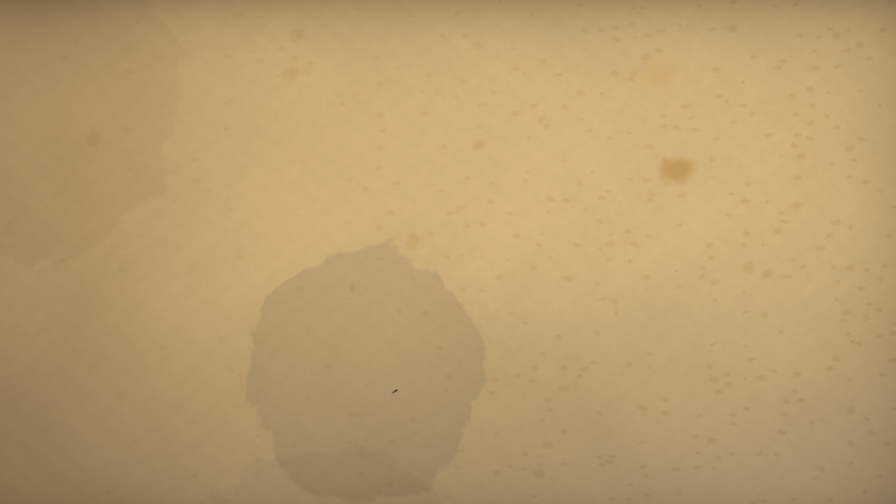
Give the GLSL for this texture, as a Shadertoy shader.

```glsl
vec2 hash2(vec2 p) {
    vec3 q = fract(p.xyx * vec3(0.1031, 0.1030, 0.0973));
    q += dot(q, q.yzx + 33.33);
    return fract((q.xx + q.yz) * q.zy);
}

// Distance to the nearest feature point, and that point's random value
vec2 cellNoise(vec2 p) {
    vec2 cell = floor(p), nearest = vec2(9.0, 0.0);
    for (int y = -1; y <= 1; y++)
    for (int x = -1; x <= 1; x++) {
        vec2 id = cell + vec2(x, y);
        float d = length(id + 0.15 + 0.7 * hash2(id) - p);
        if (d < nearest.x) nearest = vec2(d, hash2(id + 57.0).x);
    }
    return nearest;
}

// Layered, rotated and warped sines, roughly -1 to 1
float mottle(vec2 p) {
    float sum = 0.0, amplitude = 0.5;
    for (int i = 0; i < 5; i++) {
        p += 0.6 * sin(p.yx * 1.3 + float(i) * 2.1);
        sum += amplitude * sin(p.x) * sin(p.y + 1.0);
        p = mat2(1.5, 1.1, -1.1, 1.5) * p + 3.7;
        amplitude *= 0.58;
    }
    return sum;
}

// Round spots on a jittered grid; only a share of the cells holds one
float spots(vec2 p, float share, float radius) {
    vec2 c = cellNoise(p);
    float size = radius * (0.5 + 0.5 * fract(c.y * 37.0));
    return (1.0 - smoothstep(size * 0.3, size, c.x)) * step(c.y, share);
}

// Water stain: crisp at the rim, fading towards the inside
float stain(float d, float fade) {
    return (1.0 - smoothstep(-0.008, 0.006, d)) * mix(0.45, 1.0, exp(min(d, 0.0) * fade));
}

void mainImage(out vec4 fragColor, in vec2 fragCoord) {
    vec2 p = fragCoord / iResolution.y;
    float aspect = iResolution.x / iResolution.y;
    float cloud = mottle(p * 5.0);
    float ragged = mottle(p * 17.0 + 4.0);
    vec2 warped = p + 0.006 * vec2(mottle(p * 60.0), mottle(p * 60.0 + 9.0));

    // Base paper: warm at the left, greyer at the lower right
    float low = 1.0 - smoothstep(-0.1, 0.6, p.y + 0.03 * cloud);
    float left = 1.0 - smoothstep(-0.1, 0.6, p.x + 0.04 * cloud);
    float lit = exp(-1.5 * dot(p - vec2(1.3, 0.7), p - vec2(1.3, 0.7)));
    vec3 paper = mix(vec3(0.79, 0.66, 0.455), vec3(0.825, 0.70, 0.495), lit);
    paper *= mix(vec3(1.0), vec3(0.79, 0.80, 0.82), low);
    paper *= mix(vec3(1.0), vec3(0.82, 0.81, 0.81), left);
    paper *= 1.0 + low * smoothstep(0.8, 1.7, p.x) * vec3(0.0, 0.015, 0.06);

    // Darkened borders
    paper *= 1.0 - 0.23 * exp(-16.0 * (1.0 - p.y));
    paper *= 1.0 - 0.12 * exp(-11.0 * (aspect - p.x));
    paper *= 1.0 - 0.07 * exp(-25.0 * p.y);

    // Water stains
    float rim = 0.035 * cloud + 0.03 * ragged;
    float middle = length((p - vec2(0.72, 0.25)) * vec2(1.1, 1.0)) - 0.25 + rim;
    float corner = length((p - vec2(0.05, 0.85)) * vec2(1.0, 0.8)) - 0.30 + rim;
    float foot = length((p - vec2(0.62, -0.05)) * vec2(0.6, 1.0)) - 0.15 + rim;
    paper *= 1.0 - vec3(0.075, 0.07, 0.06) * stain(middle, 7.0);
    paper *= 1.0 - vec3(0.025, 0.03, 0.03) * stain(corner, 5.0);
    paper *= 1.0 - vec3(0.035, 0.03, 0.02) * stain(foot, 6.0);

    // Clouding and fine fibre grain
    float grain = mottle(p * vec2(95.0, 120.0));
    float fibre = cellNoise(warped * vec2(70.0, 100.0)).x - 0.45;
    paper *= 1.0 + 0.014 * cloud + 0.010 * ragged + 0.014 * grain + 0.012 * fibre;

    // Ochre flecks, denser to the right
    float density = smoothstep(0.3, aspect, p.x);
    float fleck = spots(warped * vec2(30.0, 46.0), 0.08 + 0.25 * density, 0.42);
    float blot = spots(warped * 9.0 + 2.0, 0.10, 0.20);
    vec3 ochre = vec3(0.06, 0.09, 0.16);
    paper *= 1.0 - ochre * (fleck * (0.25 + 0.4 * density) + 0.6 * blot);

    // Large foxing spots and one dark speck
    float fox = length((warped - vec2(1.343, 0.662)) * vec2(0.9, 1.1));
    float halo = length(p - vec2(1.31, 0.855)) + 0.01 * ragged;
    paper *= 1.0 - vec3(0.09, 0.14, 0.28) * (1.0 - smoothstep(0.012, 0.042, fox));
    paper *= 1.0 - vec3(0.01, 0.03, 0.09) * (1.0 - smoothstep(0.0, 0.06, halo));
    vec2 speck = mat2(0.9, -0.4, 0.4, 0.9) * (warped - vec2(0.785, 0.227));
    paper *= 1.0 - 0.5 * (1.0 - smoothstep(0.002, 0.006, length(speck * vec2(0.7, 1.4))));

    fragColor = vec4(paper, 1.0);
}
```
